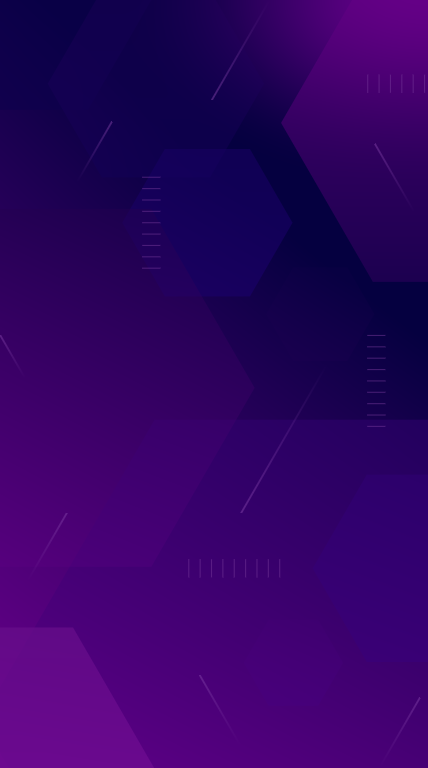
This background is drawn by a Shadertoy shader. Its source:

```glsl
// Abstract violet backdrop: translucent flat-topped hexagons over a diagonal
// glow, with tapered 60-degree streaks and rows of small tick marks.
// Lengths are in canvas heights, with the origin at the lower left.

const vec3 NAVY = vec3(0.02, 0.0, 0.25);
const vec3 VIOLET = vec3(0.40, 0.0, 0.54);
const vec3 STREAK_COLOR = vec3(0.50, 0.25, 0.65);
const vec3 TICK_COLOR = vec3(0.46, 0.22, 0.60);
const vec2 GLOW_CENTER = vec2(0.557, 1.0);
const float GLOW_RADIUS = 0.40;
const float STREAK_ALPHA = 0.5;
const float STREAK_HALF_WIDTH = 0.0012;
const float TICK_ALPHA = 0.5;
const float TICK_PITCH = 0.0148;
const float TICK_HALF_LENGTH = 0.0118;
const float TICK_HALF_WIDTH = 0.0007;
const float TICKS_PER_SIDE = 4.0;

// Bright end, signed length upward, lean (+1 right, -1 left)
const vec4 STREAKS[8] = vec4[8](
    vec4(0.276, 0.870, 0.150, 1.0), vec4(0.146, 0.842, -0.091, 1.0),
    vec4(0.488, 0.813, -0.103, -1.0), vec4(0.314, 0.332, 0.223, 1.0),
    vec4(0.087, 0.332, -0.101, 1.0), vec4(0.260, 0.121, -0.105, -1.0),
    vec4(0.547, 0.092, -0.105, 1.0), vec4(0.000, 0.564, -0.065, -1.0));

// Row center, then 1 when the ticks are stacked vertically
const vec3 TICK_ROWS[4] = vec3[4](
    vec3(0.538, 0.891, 0.0), vec3(0.305, 0.260, 0.0),
    vec3(0.197, 0.710, 1.0), vec3(0.490, 0.504, 1.0));

float coverage(float dist, float pixel) {
    return clamp(0.5 - dist / pixel, 0.0, 1.0);
}

// Violet rises toward the lower left and in the upper right corner
vec3 backdrop(vec2 p) {
    float depth = 1.0 - p.y;
    float lower = max(0.06 + depth - 1.1 * p.x * (1.0 - 0.4 * depth), 0.0);
    float r = length((p - GLOW_CENTER) * vec2(1.0, 1.6));
    float glow = 1.0 - smoothstep(0.0, GLOW_RADIUS, r);
    return mix(NAVY, VIOLET, min(lower + glow, 1.0));
}

// Hexagon filled with a vertical gradient of color and opacity
void addHexagon(inout vec3 color, vec2 p, float pixel, vec2 center,
                float apothem, vec4 bottomTint, vec4 topTint) {
    vec2 q = p - center;
    float height = clamp(0.5 + 0.5 * q.y / apothem, 0.0, 1.0);
    vec4 tint = mix(bottomTint, topTint, height);
    q = abs(q);
    float dist = max(q.y, dot(q, vec2(0.866, 0.5))) - apothem;
    color = mix(color, tint.rgb, tint.a * coverage(dist, pixel));
}

// Line that fades from its bright end
float streak(vec2 p, vec4 s, float pixel) {
    vec2 dir = vec2(0.5 * s.w, 0.866) * sign(s.z);
    vec2 q = p - s.xy;
    float along = dot(q, dir) / abs(s.z);
    float across = abs(dot(q, vec2(-dir.y, dir.x)));
    float fade = step(0.0, along) * clamp(1.0 - along, 0.0, 1.0);
    return fade * coverage(across - STREAK_HALF_WIDTH, pixel);
}

// Evenly spaced short bars
float tickRow(vec2 p, vec3 row, float pixel) {
    vec2 q = p - row.xy;
    if (row.z > 0.5) q = q.yx;
    float index = clamp(round(q.x / TICK_PITCH), -TICKS_PER_SIDE, TICKS_PER_SIDE);
    q.x -= index * TICK_PITCH;
    vec2 edge = abs(q) - vec2(TICK_HALF_WIDTH, TICK_HALF_LENGTH);
    return coverage(max(edge.x, edge.y), pixel);
}

void mainImage(out vec4 fragColor, in vec2 fragCoord) {
    float pixel = 1.0 / iResolution.y;
    vec2 p = fragCoord * pixel;
    vec3 color = backdrop(p);

    // Upper hexagons
    addHexagon(color, p, pixel, vec2(0.605, 0.840), 0.207,
               vec4(0.15, 0.0, 0.34, 0.70), vec4(0.42, 0.0, 0.54, 0.60));
    addHexagon(color, p, pixel, vec2(0.017, 1.026), 0.169,
               vec4(0.05, 0.0, 0.30, 0.65), vec4(0.05, 0.0, 0.30, 0.30));
    addHexagon(color, p, pixel, vec2(0.203, 0.891), 0.122,
               vec4(0.07, 0.0, 0.34, 0.50), vec4(0.16, 0.0, 0.38, 0.25));
    addHexagon(color, p, pixel, vec2(0.270, 0.710), 0.096,
               vec4(0.10, 0.0, 0.41, 0.65), vec4(0.09, 0.0, 0.38, 0.60));
    addHexagon(color, p, pixel, vec2(0.417, 0.591), 0.061,
               vec4(0.12, 0.0, 0.32, 0.25), vec4(0.12, 0.0, 0.32, 0.10));

    // Lower hexagons
    addHexagon(color, p, pixel, vec2(0.427, 0.0625), 0.391,
               vec4(0.32, 0.0, 0.50, 0.10), vec4(0.20, 0.0, 0.45, 0.50));
    addHexagon(color, p, pixel, vec2(0.0625, 0.495), 0.233,
               vec4(0.38, 0.0, 0.52, 0.25), vec4(0.14, 0.0, 0.31, 0.45));
    addHexagon(color, p, pixel, vec2(0.548, 0.260), 0.122,
               vec4(0.22, 0.0, 0.48, 0.60), vec4(0.19, 0.0, 0.46, 0.50));
    addHexagon(color, p, pixel, vec2(0.382, 0.137), 0.056,
               vec4(0.27, 0.0, 0.51, 0.35), vec4(0.30, 0.0, 0.50, 0.12));
    addHexagon(color, p, pixel, vec2(-0.025, -0.025), 0.208,
               vec4(0.47, 0.04, 0.60, 0.85), vec4(0.40, 0.05, 0.54, 0.75));

    // Line details
    for (int i = 0; i < 8; i++)
        color = mix(color, STREAK_COLOR, STREAK_ALPHA * streak(p, STREAKS[i], pixel));
    for (int i = 0; i < 4; i++)
        color = mix(color, TICK_COLOR, TICK_ALPHA * tickRow(p, TICK_ROWS[i], pixel));

    fragColor = vec4(color, 1.0);
}
```
